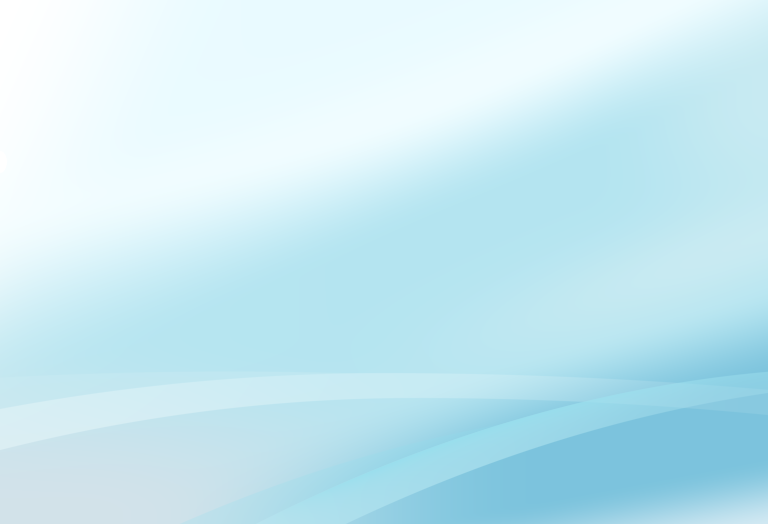
Write a WebGL 2 fragment shader that draws this background.

```glsl
#version 300 es
precision highp float;
// Soft icy-blue backdrop: a diagonal haze fades from near white to aqua,
// deepening at the lower right. Translucent ribbons, each the area between
// two parabolic arches, sweep across the lower third.

#define SKY   vec3(0.915, 0.982, 1.0)
#define AQUA  vec3(0.705, 0.895, 0.942)
#define PALE  vec3(0.805, 0.925, 0.950)
#define MIST  vec3(0.825, 0.885, 0.915)
#define DEEP  vec3(0.485, 0.765, 0.865)
#define CYAN  vec3(0.560, 0.870, 0.930)
#define GLASS vec3(0.720, 0.905, 0.945)
#define EDGE_PIXELS 0.8

uniform vec2 u_resolution;
out vec4 fragColor;

// Parabola with its own curvature on either side of the peak.
float arch(float x, vec2 peak, float left, float right) {
    float d = x - peak.x;
    return peak.y - (d < 0.0 ? left : right) * d * d;
}

// Antialiased coverage below a curve.
float below(float y, float curve) {
    float aa = EDGE_PIXELS / u_resolution.y;
    return smoothstep(-aa, aa, curve - y);
}

// Area between a lower and an upper curve.
float ribbon(float y, float low, float high) {
    return below(y, high) * (1.0 - below(y, low));
}

float bell(float d, float width) {
    return exp(-d * d / (width * width));
}

// Diagonal haze, pale beam, deep corner and mist.
vec3 backdrop(vec2 p) {
    float corner = 1.0 - smoothstep(0.0, 0.32, p.x + 0.3 * (1.0 - p.y));
    vec3 sky = mix(SKY, vec3(1.0), max(corner, 0.65 * exp(-14.0 * p.x)));
    float ridge = 0.427 + 0.36 * p.x + 0.19 * p.x * p.x;
    sky = mix(sky, vec3(0.96, 0.995, 1.0), 0.6 * bell(p.y - ridge - 0.12, 0.09));

    vec3 body = mix(AQUA, PALE, 0.55 * exp(-7.0 * p.x));
    body = mix(body, PALE, 0.75 * smoothstep(0.76, 1.0, p.x) * smoothstep(0.45, 0.8, p.y));
    float beam = p.y - 0.55 + 0.51 * (1.0 - p.x);
    body = mix(body, PALE, 0.8 * bell(beam, 0.10) * smoothstep(0.4, 0.95, p.x));
    float mist = smoothstep(0.36, 0.02, p.y) * smoothstep(0.75, 0.1, p.x);
    body = mix(body, MIST, mist);

    float slope = 0.36 - 0.42 * (1.0 - p.x) - p.y;
    float deep = smoothstep(-0.09, 0.09, slope) * smoothstep(0.2, 0.72, p.x);
    body = mix(body, DEEP, deep);
    float foot = smoothstep(0.13, -0.02, p.y + 0.28 * (1.0 - p.x));
    body = mix(body, vec3(0.84, 0.92, 0.955), foot);

    float spread = mix(0.17, 0.11, smoothstep(0.0, 0.6, p.x));
    return mix(sky, body, smoothstep(-spread, spread, ridge - p.y));
}

void main() {
    vec2 p = gl_FragCoord.xy / u_resolution;
    vec3 color = backdrop(p);

    // Broad pale ribbon with a faint veil above it.
    float crest = arch(p.x, vec2(0.50, 0.288), 0.274, 0.128);
    float belly = arch(p.x, vec2(0.54, 0.2405), 0.341, 0.154);
    float veil = arch(p.x, vec2(0.30, 0.291), 0.13, 0.15);
    float fade = smoothstep(1.1, 0.0, p.x);
    color = mix(color, PALE, 0.35 * ribbon(p.y, crest, veil));
    float band = ribbon(p.y, belly, crest);
    color = mix(color, vec3(0.91, 0.97, 0.98), band * mix(0.10, 0.52, fade));

    // Rising glass ribbon with a faint outer layer and a cyan upper rim.
    float rise = arch(p.x, vec2(1.14, 0.2995), 0.46, 0.46);
    float under = arch(p.x, vec2(1.243, 0.276), 0.439, 0.439);
    float outer = arch(p.x, vec2(0.95, 0.23), 0.4486, 0.4486);
    float dim = 1.0 - 0.55 * smoothstep(0.6, 1.0, p.x);
    color = mix(color, CYAN, 0.22 * ribbon(p.y, rise, outer));
    float glass = ribbon(p.y, under, rise);
    color = mix(color, GLASS, 0.6 * dim * glass);
    float rim = exp(-max(rise - p.y, 0.0) / 0.028);
    color = mix(color, CYAN, 0.65 * dim * rim * glass * smoothstep(0.3, 0.5, p.x));

    // Small white bead cut by the left border.
    vec2 bead = (p - vec2(0.0, 0.691)) * vec2(u_resolution.x / u_resolution.y, 1.0);
    color = mix(color, vec3(1.0), below(length(bead * vec2(1.6, 1.0)), 0.021));

    fragColor = vec4(clamp(color, 0.0, 1.0), 1.0);
}
```
